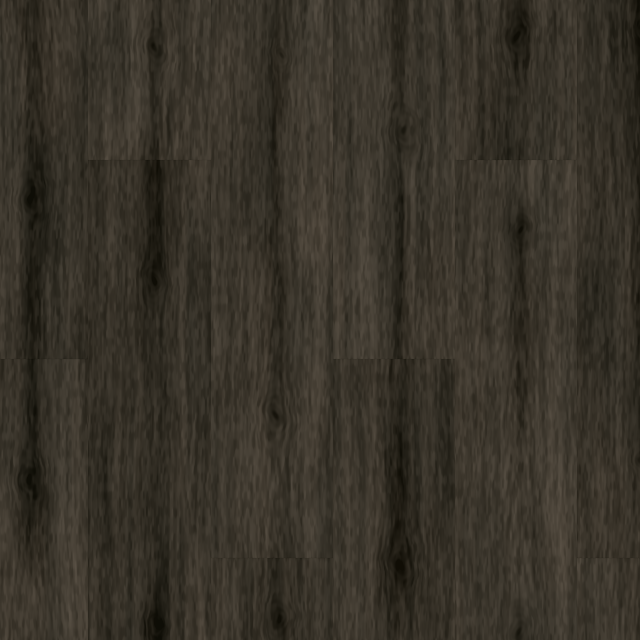
Write a three.js fragment shader that draws this texture.

```glsl
// Dark smoked oak floor: staggered tall planks with straight grain, hearts and knots.
#define PLANK_SIZE vec2(0.191, 0.933)
#define FIRST_SEAM -0.053
#define FIRST_JOINT 0.439
#define STAGGER 0.311
#define SEAM_WIDTH 0.0022
#define KNOTS 2
#define HEART_WIDTH 0.018
#define HEART_DEPTH 0.52
#define RING_FREQ 105.0
#define DARK_OAK vec3(0.148, 0.133, 0.099)
#define LIGHT_OAK vec3(0.310, 0.282, 0.240)

varying vec2 vUv;

float hash(vec2 p) {
  vec3 q = fract(vec3(p.xyx) * 0.1031);
  q += dot(q, q.yzx + 33.33);
  return fract((q.x + q.y) * q.z);
}

// Smooth cellular noise: random cell shades blended by distance.
float cells(vec2 p) {
  vec2 cell = floor(p);
  vec2 f = fract(p);
  float shade = 0.0;
  float total = 0.0;
  for (int j = -1; j <= 1; j++) {
    for (int i = -1; i <= 1; i++) {
      vec2 o = vec2(float(i), float(j));
      vec2 c = cell + o;
      vec2 jitter = 0.2 + 0.6 * vec2(hash(c), hash(c + 57.3));
      vec2 d = o + jitter - f;
      float w = exp(-5.0 * dot(d, d));
      shade += w * hash(c + 19.7);
      total += w;
    }
  }
  return shade / total;
}

// Layered sines for the slow sideways drift of the grain.
float drift(float y, float seed) {
  return 0.60 * sin(y * 5.0 + seed * 6.3)
       + 0.25 * sin(y * 12.0 + seed * 23.0)
       + 0.10 * sin(y * 27.0 + seed * 41.0);
}

// Soft round spot, stretched by the inverse radii in k.
float spot(vec2 d, vec2 k) {
  return exp(-dot(d * k, d * k));
}

void main() {
  // Plank layout: each column is shifted by a third of a plank.
  float column = floor((vUv.x - FIRST_SEAM) / PLANK_SIZE.x);
  float along = (vUv.y - FIRST_JOINT - STAGGER * column) / PLANK_SIZE.y;
  float row = floor(along);
  vec2 local = vec2(fract((vUv.x - FIRST_SEAM) / PLANK_SIZE.x), fract(along));
  vec2 pos = vec2(local.x - 0.5, local.y) * PLANK_SIZE;
  vec2 id = vec2(column, row) + 40.0;
  float seed = hash(id);
  float plankTone = sin(2.094 * column + 3.1416 * row - 0.52);

  // The heart runs nearly straight, slightly right of the plank centre.
  float across = pos.x - 0.008 - 0.004 * drift(pos.y, seed);

  // Knots push the grain aside: dark eye, ringed halo and thin tail.
  float knotShade = 0.0;
  float bend = 0.0;
  for (int i = 0; i < KNOTS; i++) {
    vec2 key = id * 3.0 + float(i) * 11.0;
    float size = mix(0.5, 1.0, hash(key + 5.0));
    float knotY = (float(i) + 0.3 + 0.5 * hash(key)) / float(KNOTS) * PLANK_SIZE.y;
    float knotX = 0.012 * (hash(key + 8.0) - 0.5);
    vec2 d = vec2(across - knotX, pos.y - knotY) / size;
    d.x += 0.003 * sin(d.y * 130.0 + seed * 9.0) + 0.25 * d.y * (seed - 0.5);
    float halo = spot(d, vec2(40.0, 24.0));
    float ripple = sin(length(d * vec2(1.0, 0.6)) * 800.0);
    knotShade += size * halo * (0.16 + 0.07 * ripple);
    knotShade += size * (0.48 * spot(d, vec2(180.0, 95.0)) + 0.16 * spot(d, vec2(210.0, 22.0)));
    bend += 0.6 * (across - knotX) * halo;
  }

  // Grain coordinates, different for every plank.
  vec2 grain = vec2(across - bend, pos.y);
  vec2 shift = vec2(seed, hash(id + 3.1)) * 60.0;
  float patches = cells(grain * vec2(12.0, 6.0) + shift + 41.0);
  float broad = cells(grain * vec2(28.0, 1.6) + shift);
  float streak = cells(grain * vec2(90.0, 3.5) + shift + 7.0);
  float fiber = cells(grain * vec2(200.0, 13.0) + shift + 13.0);
  float pores = cells(grain * vec2(330.0, 75.0) + shift + 29.0);

  // Dark heart band with a feathered rim, fading in and out along the plank.
  float h = (grain.x + 0.014 * (streak - 0.5)) / (HEART_WIDTH * (0.6 + 0.8 * patches));
  float fade = smoothstep(0.25, 0.8, cells(vec2(3.0, pos.y * 4.0) + shift));
  float heart = exp(-h * h) * fade + 0.18 * spot(grain, vec2(24.0, 0.0));

  // Pointed growth rings, strongest where patches allow.
  float arch = sqrt(grain.x * grain.x + 0.00006) + pos.y * 0.13;
  float rings = sin(6.2832 * (arch * RING_FREQ + 0.9 * broad + 0.4 * streak));
  float ringMask = smoothstep(0.4, 0.7, patches) * exp(-abs(grain.x) * 16.0);

  // Combine the shades.
  float tone = 0.525 + 0.12 * plankTone;
  tone += 0.34 * (broad - 0.5) + 0.34 * (streak - 0.5) + 0.16 * (patches - 0.5);
  tone += 0.40 * (fiber - 0.5) + 0.46 * (pores - 0.5);
  tone += 0.12 * rings * ringMask;
  tone -= HEART_DEPTH * heart + knotShade;

  // Seams are only faintly darker; the change of tone shows the joints.
  vec2 edge = min(local, 1.0 - local) * PLANK_SIZE;
  vec2 seam = 1.0 - smoothstep(vec2(0.0), vec2(SEAM_WIDTH), edge);
  tone -= 0.06 * seam.x + 0.07 * seam.y;

  vec3 color = mix(DARK_OAK, LIGHT_OAK, clamp(tone, -0.55, 1.2));
  color += vec3(0.005, 0.0, -0.002) * (streak + patches - 1.0);
  gl_FragColor = vec4(color, 1.0);
}
```
